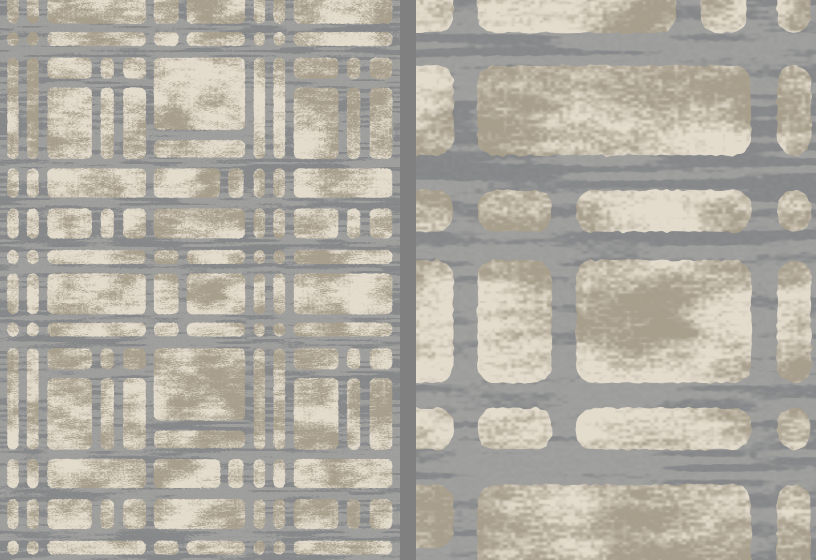
Left, the full canvas; right, a detail of the centre.
Reproduce this pattern procedurally as a WebGL 2 fragment shader.

```glsl
#version 300 es
precision highp float;
// Worn woven rug: a repeating layout of rounded cream blocks on streaked grey.
// Each row of blocks is a set of horizontal spans crossed with a vertical span;
// noise that ignores the repeat adds faded patches, yarn grain and grey streaks.

uniform vec2 u_resolution;
out vec4 outColor;

// Design units: the canvas is HEIGHT units tall, y runs downward
const float HEIGHT = 768.0;
const vec2 TILE = vec2(338.0, 398.5);
const vec2 TILE_START = vec2(4.0, 38.0);
const float CORNER = 8.0;
const float EDGE_WOBBLE = 1.3;
const vec2 YARN = vec2(0.55, 0.68);      // yarn cells per unit
const float GRAIN = 0.62;
const float STREAK = 0.95;

const vec3 GREY = vec3(0.622, 0.622, 0.617);
const vec3 DARK_GREY = vec3(0.525, 0.53, 0.535);
const vec3 TAUPE = vec3(0.655, 0.62, 0.55);
const vec3 CREAM = vec3(0.89, 0.86, 0.80);

float hash(vec2 p) {
  return fract(sin(dot(p, vec2(127.1, 311.7))) * 43758.5453);
}

float noise(vec2 p) {
  vec2 i = floor(p), f = fract(p);
  f = f * f * (3.0 - 2.0 * f);
  return mix(mix(hash(i), hash(i + vec2(1, 0)), f.x),
             mix(hash(i + vec2(0, 1)), hash(i + vec2(1, 1)), f.x), f.y);
}

float fbm(vec2 p) {
  float sum = 0.0, amp = 0.5;
  for (int i = 0; i < 4; i++) {
    sum += amp * noise(p);
    p = p * 2.03 + 17.3;
    amp *= 0.5;
  }
  return sum / 0.9375;
}

// Signed distance to the interval a..b
float span(float x, float a, float b) {
  return max(a - x, x - b);
}

// Rounded block from the distances to its two spans
float block(float dx, float dy) {
  vec2 q = vec2(dx, dy) + CORNER;
  return length(max(q, 0.0)) + min(max(q.x, q.y), 0.0) - CORNER;
}

// Signed distance to all blocks of one tile
float blocks(vec2 p) {
  p = mod(p - TILE_START, TILE) + TILE_START;
  float x = p.x, y = p.y;

  // Column groups
  float bars = min(span(x, 10.0, 25.5), span(x, 37.0, 53.0));
  float wide = span(x, 65.0, 200.0);
  float thirds = min(span(x, 65.0, 126.0),
                     min(span(x, 138.0, 156.0), span(x, 169.0, 200.0)));
  float panel = span(x, 211.0, 336.0);
  float leftSplit = min(span(x, 211.0, 245.0), span(x, 256.0, 336.0));
  float rightSplit = min(span(x, 211.0, 302.0), span(x, 313.0, 334.0));

  // Rows that share one split: two slim bands and one tall band
  float slim = min(span(y, 44.0, 63.0), span(y, 343.0, 362.0));
  float d = block(min(min(bars, wide), leftSplit),
                  min(slim, span(y, 375.0, 431.0)));
  d = min(d, block(min(min(bars, wide), rightSplit), span(y, 231.0, 271.0)));
  d = min(d, block(min(min(bars, thirds), panel), span(y, 286.0, 327.0)));

  // Tallest row, divided differently in each column group
  d = min(d, block(bars, span(y, 79.0, 218.0)));
  d = min(d, block(thirds, min(span(y, 79.0, 108.0), span(y, 120.0, 218.0))));
  return min(d, block(panel, min(span(y, 79.0, 178.0), span(y, 192.0, 216.0))));
}

void main() {
  float unit = HEIGHT / u_resolution.y;
  vec2 p = vec2(gl_FragCoord.x, u_resolution.y - gl_FragCoord.y) * unit;
  float yarn = noise(p * YARN);

  // Grey ground with broken horizontal streaks and calmer areas
  float streak = noise(p * vec2(0.022, 0.30) + 41.0);
  float calm = noise(p * vec2(0.009, 0.028) + 7.0);
  float stitch = noise(p * vec2(0.35, 0.7) + 90.0);
  float dark = smoothstep(0.42, 0.72, streak + 0.45 * (calm - 0.5) + 0.25 * (stitch - 0.5));
  vec3 ground = mix(GREY, DARK_GREY, dark * STREAK) + 0.02 * (yarn - 0.5);

  // Faded blocks: broad patches, sideways abrasion and yarn grain
  float patches = fbm(p * vec2(0.024, 0.030) + 3.0);
  float abrasion = fbm(p * vec2(0.05, 0.22) + 60.0);
  float fade = 0.53 + 2.1 * (patches - 0.5) + 1.0 * (abrasion - 0.5);
  fade += GRAIN * (yarn - 0.5);
  vec3 pile = mix(TAUPE, CREAM, smoothstep(-0.05, 1.05, fade));

  // Slightly ragged woven outline
  float d = blocks(p) + EDGE_WOBBLE * (noise(p * 0.4 + 25.0) - 0.5);
  float cover = 1.0 - smoothstep(-0.7 * unit, 0.7 * unit, d);
  outColor = vec4(mix(ground, pile, cover), 1.0);
}
```
